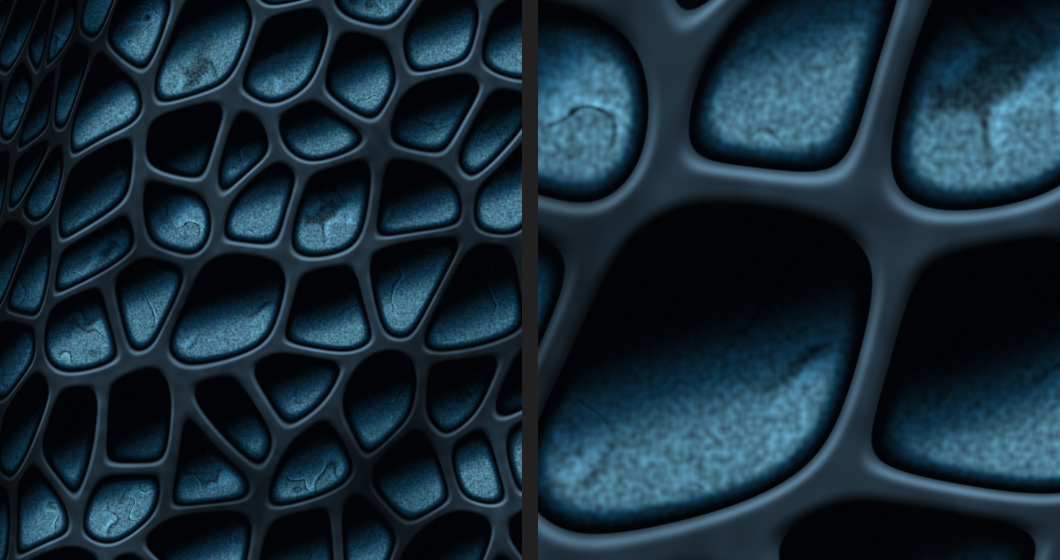
Left, the full canvas; right, a detail of the centre.
This pattern is drawn by a Shadertoy shader. Its source:

```glsl
// Dark blue reptile hide: rounded pits lit from below, set in a web of glossy ridges.
// A warped Voronoi pattern with a soft border distance gives the pits and ridges;
// gradient noise adds the grain, the wrinkles and the broad shadows.

vec2 hash2(vec2 p) {
    vec3 a = fract(p.xyx * vec3(0.1031, 0.1030, 0.0973));
    a += dot(a, a.yzx + 33.33);
    return fract((a.xx + a.yz) * a.zy);
}

float corner(vec2 cell, vec2 offset) {
    return dot(hash2(cell) * 2.0 - 1.0, offset);
}

float gradientNoise(vec2 p) {
    vec2 i = floor(p), f = fract(p);
    vec2 u = f * f * f * (f * (f * 6.0 - 15.0) + 10.0);
    vec2 e = vec2(1.0, 0.0);
    return mix(mix(corner(i, f), corner(i + e, f - e), u.x),
               mix(corner(i + e.yx, f - e.yx), corner(i + e.xx, f - e.xx), u.x), u.y);
}

vec2 seedPoint(vec2 cell) {
    return cell + 0.1 + 0.8 * hash2(cell + 17.0);
}

// Signed distance to the fold on the left, positive to its right
float foldSide(vec2 p) {
    return p.x - 0.04 - 0.18 * p.y * p.y;
}

// Stretch cells along the diagonal and squeeze them beyond the fold
vec2 warpHide(vec2 p) {
    vec2 diagonal = vec2(0.64, 0.77);
    vec2 q = 7.5 * p - diagonal * dot(p, diagonal) * 1.6;
    float squeeze = 0.03 * log(1.0 + exp(-foldSide(p) / 0.03));
    q += vec2(-mix(7.0, 17.0, p.y), 2.5) * squeeze;
    return q + 0.25 * vec2(gradientNoise(p * 4.0), gradientNoise(p * 4.0 + 31.0)) + 40.0;
}

// Soft border distance; also gives the outward direction, the offset from the seed and the cell
float softVoronoi(vec2 q, out vec2 outward, out vec2 offset, out vec2 cell) {
    vec2 base = floor(q);
    float nearest = 1e3;
    for (int y = -2; y <= 2; y++)
    for (int x = -2; x <= 2; x++) {
        vec2 c = base + vec2(x, y);
        vec2 r = q - seedPoint(c);
        if (dot(r, r) < nearest) {
            nearest = dot(r, r);
            offset = r;
            cell = c;
        }
    }
    float total = 0.0;
    outward = vec2(0.0);
    for (int y = -2; y <= 2; y++)
    for (int x = -2; x <= 2; x++) {
        if (x == 0 && y == 0) continue;
        vec2 between = seedPoint(cell + vec2(x, y)) - (q - offset);
        vec2 dir = normalize(between);
        float weight = exp(-(0.5 * length(between) - dot(offset, dir)) / 0.075);
        total += weight;
        outward += weight * dir;
    }
    outward /= total;
    return -0.075 * log(total);
}

void mainImage(out vec4 fragColor, in vec2 fragCoord) {
    vec2 p = fragCoord / iResolution.y;
    vec2 q = warpHide(p);
    float px = length(fwidth(q)) * 0.7;
    vec2 outward, offset, cell;
    float d = softVoronoi(q, outward, offset, cell);
    float lower = dot(outward, vec2(0.25, -0.97));

    // Broad shadows, deeper towards the lower right
    float lit = smoothstep(-0.55, 0.25, gradientNoise(p * 3.2 + 5.0) + 0.15 - 0.35 * p.x * (1.0 - p.y));
    float beyondFold = smoothstep(0.06, -0.06, foldSide(p));

    // Wrinkles: a dark crease with a pale lip, different in each pit
    float wave = gradientNoise(p * 12.0 + hash2(cell) * 30.0 + 0.45 * gradientNoise(p * 34.0));
    float wrinkle = 0.45 * exp(-pow((wave - 0.06) / 0.04, 2.0)) - 0.6 * exp(-pow(wave / 0.028, 2.0));
    wrinkle *= smoothstep(0.1, 0.24, d) * smoothstep(-0.2, 0.2, gradientNoise(p * 9.0 + 70.0));
    float grain = 0.6 * gradientNoise(p * 210.0) + 0.3 * gradientNoise(p * 95.0);

    // Pit floor: bright at the bottom, black under the upper ridge
    float light = smoothstep(0.37, -0.36, dot(offset, vec2(-0.3, 0.95)));
    light *= smoothstep(0.045, 0.17, d) * mix(0.75, 1.0, lit) * (1.0 - 0.35 * beyondFold);
    vec3 pit = mix(vec3(0.006, 0.014, 0.027), vec3(0.05, 0.19, 0.275), smoothstep(0.08, 0.7, light));
    pit = mix(pit, vec3(0.29, 0.48, 0.57), smoothstep(0.55, 1.0, light));
    pit *= 1.0 + 0.75 * grain + 0.8 * wrinkle;

    // Ridge: grey web, gleaming beside a pit's lower edge and fading into the pit below
    vec3 ridge = vec3(0.13, 0.195, 0.245) * (1.0 + 0.35 * gradientNoise(p * 40.0));
    float rim = exp(-pow((d - 0.035) / 0.02, 2.0)) * smoothstep(-0.2, 0.9, lower);
    ridge += vec3(0.23, 0.31, 0.36) * rim;
    ridge *= mix(1.0, smoothstep(0.075, 0.0, d), smoothstep(0.0, 0.8, -lower));
    ridge *= mix(0.3, 1.0, lit) * (1.0 - 0.6 * beyondFold);

    vec3 color = mix(ridge, pit, smoothstep(0.062 - px, 0.062 + px, d));
    fragColor = vec4(clamp(color, 0.0, 1.0), 1.0);
}
```
